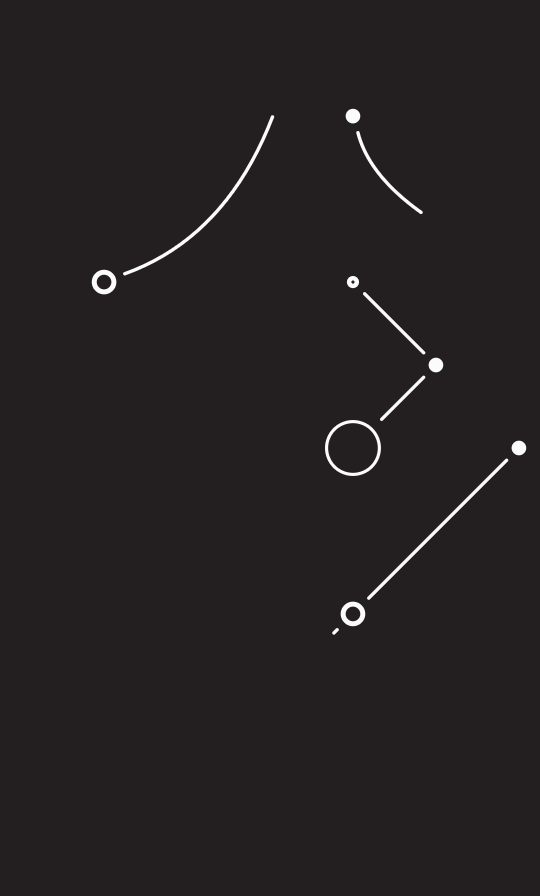
Reproduce this background procedurally as a WebGL 1 fragment shader.

```glsl
precision highp float;
// Draws thin white arcs, links, rings and dots on a charcoal ground, laid on a centred grid.

uniform vec2 u_resolution;

const vec3 CHARCOAL = vec3(0.138, 0.122, 0.128);
const vec3 WHITE = vec3(0.985);
const float CELL = 0.0926;       // grid spacing as a share of canvas height
const float LINE_HALF = 0.0205;  // half stroke width in grid cells
const float DOT_RADIUS = 0.088;
const int ARC_STEPS = 20;

float dotShape(vec2 p, vec2 center) {
  return length(p - center) - DOT_RADIUS;
}

float ringShape(vec2 p, vec2 center, float radius, float halfWidth) {
  return abs(length(p - center) - radius) - halfWidth;
}

float segmentDistance(vec2 p, vec2 a, vec2 b) {
  vec2 along = b - a;
  float t = clamp(dot(p - a, along) / dot(along, along), 0.0, 1.0);
  return length(p - a - along * t);
}

// Link between two grid nodes, shortened by a gap at each end
float linkShape(vec2 p, vec2 a, vec2 b, float gapA, float gapB) {
  vec2 dir = normalize(b - a);
  return segmentDistance(p, a + dir * gapA, b - dir * gapB) - LINE_HALF;
}

vec2 bezier(vec2 a, vec2 control, vec2 b, float t) {
  return mix(mix(a, control, t), mix(control, b, t), t);
}

float arcShape(vec2 p, vec2 a, vec2 control, vec2 b) {
  float nearest = 1e3;
  vec2 previous = a;
  for (int i = 1; i <= ARC_STEPS; i++) {
    vec2 next = bezier(a, control, b, float(i) / float(ARC_STEPS));
    nearest = min(nearest, segmentDistance(p, previous, next));
    previous = next;
  }
  return nearest - LINE_HALF;
}

float arcs(vec2 p) {
  float d = arcShape(p, vec2(-1.75, 2.10), vec2(-0.53, 2.54), vec2(0.03, 3.99));
  return min(d, arcShape(p, vec2(1.06, 3.80), vec2(1.19, 3.29), vec2(1.82, 2.84)));
}

float links(vec2 p) {
  float d = linkShape(p, vec2(1.0, 2.0), vec2(2.0, 1.0), 0.20, 0.21);
  d = min(d, linkShape(p, vec2(2.0, 1.0), vec2(1.0, 0.0), 0.21, 0.49));
  d = min(d, linkShape(p, vec2(3.0, 0.0), vec2(1.0, -2.0), 0.21, 0.27));
  return min(d, linkShape(p, vec2(1.0, -2.0), vec2(0.0, -3.0), 0.27, 1.09));
}

float nodes(vec2 p) {
  float d = min(dotShape(p, vec2(1.0, 4.0)), dotShape(p, vec2(2.0, 1.0)));
  d = min(d, dotShape(p, vec2(3.0, 0.0)));
  d = min(d, ringShape(p, vec2(-2.0, 2.0), 0.118, 0.030));
  d = min(d, ringShape(p, vec2(1.0, -2.0), 0.118, 0.030));
  d = min(d, ringShape(p, vec2(1.0, 2.0), 0.046, 0.027));
  return min(d, ringShape(p, vec2(1.0, 0.0), 0.318, 0.019));
}

void main() {
  float cellPixels = CELL * u_resolution.y;
  vec2 p = (gl_FragCoord.xy - 0.5 * u_resolution) / cellPixels;
  float d = min(nodes(p), min(links(p), arcs(p)));

  // One-pixel soft edge
  float coverage = clamp(0.5 - d * cellPixels, 0.0, 1.0);
  gl_FragColor = vec4(mix(CHARCOAL, WHITE, coverage), 1.0);
}
```
